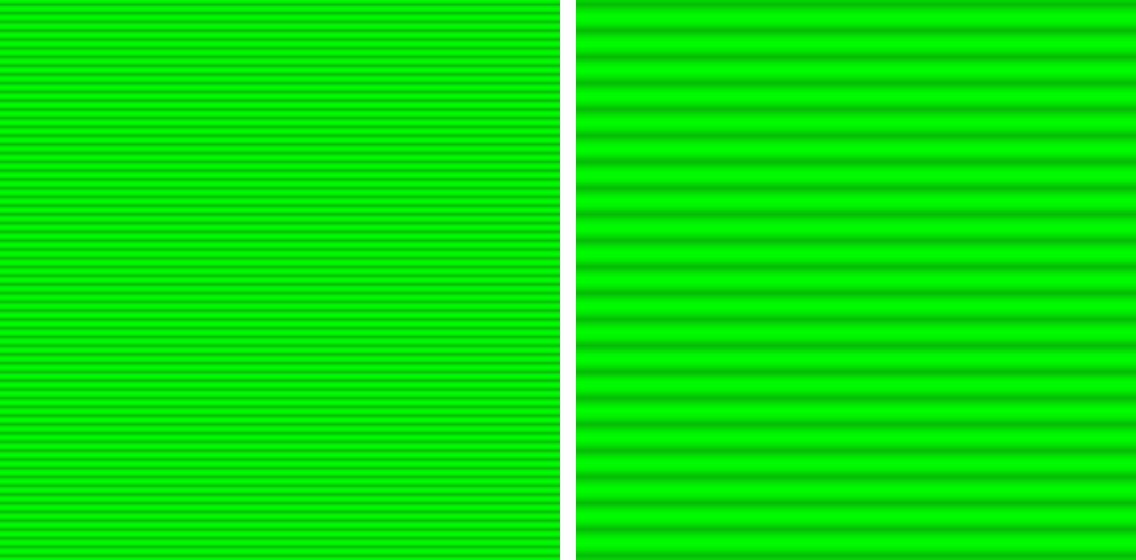
Left: the whole. Right: its middle third, enlarged.
Give the GLSL for this pattern, as a three.js fragment shader.

```glsl
varying vec2 vUv;

const float PI = 3.14159265;
const float RIDGE_COUNT = 64.0;
const float GROOVE_ROUNDING = 0.05;
const vec3 GROOVE_GREEN = vec3(0.03, 0.718, 0.03);
const vec3 CREST_GREEN = vec3(0.0, 0.985, 0.0);

// Rounded arches: 1 on each crest, near 0 in the narrow grooves between
float ridgeHeight(float position, float count, float rounding) {
  float wave = cos(PI * position * count);
  return min(sqrt(wave * wave + rounding * rounding), 1.0);
}

// Green rises evenly with height, while the red and blue tint stays in the grooves
vec3 ridgeColor(float height, vec3 groove, vec3 crest) {
  float depth = 1.0 - height;
  return mix(crest, groove, vec3(depth * depth, depth, depth * depth));
}

void main() {
  // Whole ridges with a crest on the lower and upper edges
  float height = ridgeHeight(vUv.y, RIDGE_COUNT, GROOVE_ROUNDING);
  gl_FragColor = vec4(ridgeColor(height, GROOVE_GREEN, CREST_GREEN), 1.0);
}
```
